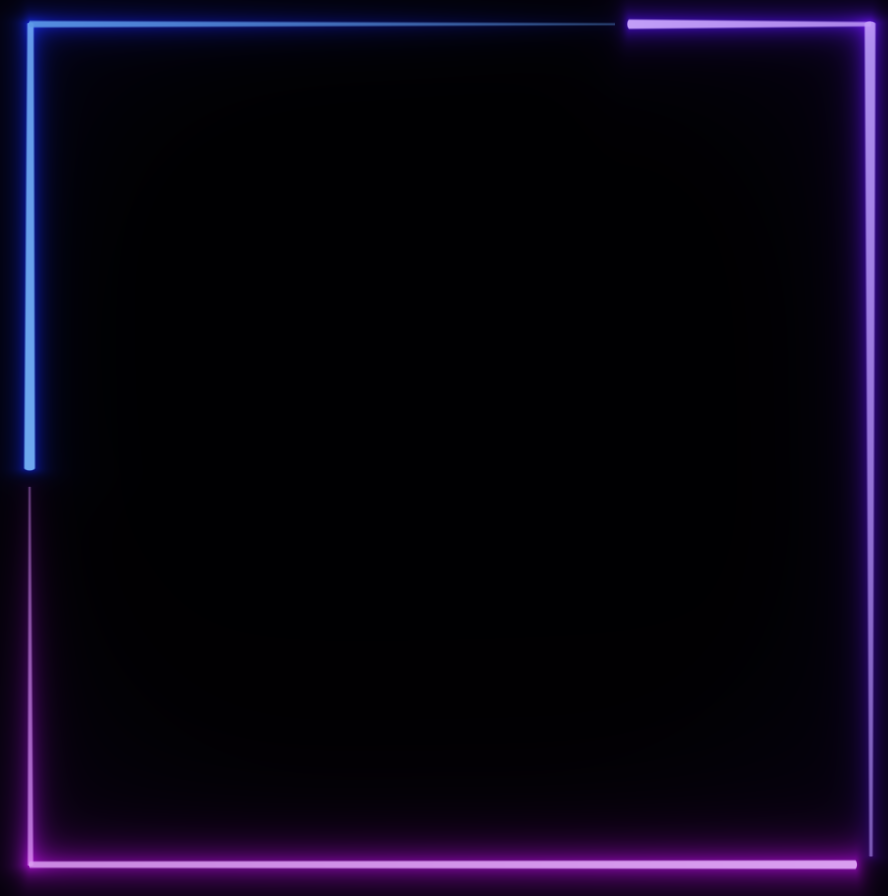
This background is drawn by a Shadertoy shader. Its source:

```glsl
// A square neon frame on near-black, made of six tapered light strokes.
// Each stroke is a segment distance turned into a soft bright core, a tight
// glow and a faint wide halo; strokes are layered with screen blending.

// ends a and b; half widths and strengths are given as (at a, at b)
void stroke(inout vec3 col, vec2 p, vec2 a, vec2 b, vec2 width, vec2 power,
            vec3 coreColor, vec3 glowColor, float reach) {
    float len = length(b - a);
    vec2 dir = (b - a) / len;
    float along = dot(p - a, dir);
    float across = dot(p - a, vec2(-dir.y, dir.x));
    float t = clamp(along / len, 0.0, 1.0);

    // light dies off faster beyond the tips than beside the stroke
    float overshoot = max(max(-along, along - len), 0.0);
    float d = length(vec2(across, overshoot * 2.0));
    float strength = mix(power.x, power.y, t);

    float falloff = 0.95 * exp(-d / reach) + 0.05 * exp(-d / (reach * 4.5));
    col = 1.0 - (1.0 - col) * (1.0 - glowColor * falloff * strength);

    float halfWidth = mix(width.x, width.y, t);
    float soft = max(0.0017, 0.8 / iResolution.y);
    float core = 1.0 - smoothstep(halfWidth - soft, halfWidth + soft, d);
    col = mix(col, coreColor, core * mix(0.4, 1.0, strength));
}

void mainImage(out vec4 fragColor, in vec2 fragCoord) {
    // height units, with the width fitted to the frame's proportions
    vec2 p = fragCoord / iResolution.xy * vec2(0.99, 1.0);

    // frame sides
    float left = 0.034, right = 0.970, bottom = 0.035, top = 0.973;

    // backdrop: black centre, slightly blue toward the border
    float border = smoothstep(0.25, 0.5, length(max(abs(p - vec2(0.48, 0.53)) - 0.08, 0.0)));
    vec3 col = mix(vec3(0.001, 0.001, 0.006), vec3(0.008, 0.004, 0.030), border);

    // magenta-violet: lower left side, then the bottom
    stroke(col, p, vec2(left, bottom), vec2(left - 0.001, 0.456),
           vec2(0.0030, 0.0012), vec2(0.85, 0.12),
           vec3(0.76, 0.50, 0.88), vec3(0.48, 0.04, 0.66), 0.013);
    stroke(col, p, vec2(left, bottom), vec2(0.953, bottom),
           vec2(0.0035, 0.0048), vec2(0.75, 1.0),
           vec3(0.85, 0.62, 0.94), vec3(0.58, 0.03, 0.72), 0.017);

    // violet: right side, then the short top piece
    stroke(col, p, vec2(right, top), vec2(right + 0.001, 0.045),
           vec2(0.0060, 0.0018), vec2(1.0, 0.35),
           vec3(0.68, 0.56, 0.93), vec3(0.32, 0.05, 0.85), 0.013);
    stroke(col, p, vec2(0.702, top), vec2(right, top),
           vec2(0.0052, 0.0024), vec2(1.0, 0.7),
           vec3(0.76, 0.62, 0.97), vec3(0.30, 0.05, 0.88), 0.012);

    // blue: upper left side, then the long fading top
    stroke(col, p, vec2(left - 0.001, 0.478), vec2(left, top),
           vec2(0.0060, 0.0035), vec2(1.0, 0.8),
           vec3(0.43, 0.66, 0.94), vec3(0.05, 0.13, 0.85), 0.011);
    stroke(col, p, vec2(left, top), vec2(0.685, top),
           vec2(0.0036, 0.0010), vec2(0.85, 0.1),
           vec3(0.36, 0.60, 0.90), vec3(0.06, 0.10, 0.78), 0.011);

    fragColor = vec4(col, 1.0);
}
```
